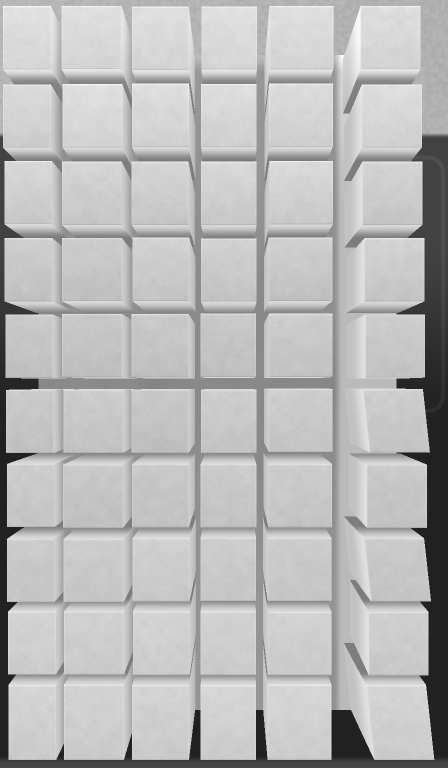
Give the GLSL for this pattern, as a Shadertoy shader.

```glsl
// Six by ten grid of pale square blocks on a board, seen in perspective from the front.
const vec2 EYE = vec2(0.306, 0.501);   // vanishing point, in canvas heights, y down
const float DEPTH = 1.163;             // ray scale at the board behind the blocks
const int COLS = 6;
const int ROWS = 10;

// Per column: centre, half width, sideways drift down the grid
const vec3 COLUMN[6] = vec3[6](
    vec3(0.0385, 0.031, 0.008), vec3(0.121, 0.039, 0.004),
    vec3(0.209, 0.037, 0.001), vec3(0.2975, 0.0362, -0.001),
    vec3(0.391, 0.0415, -0.003), vec3(0.515, 0.039, 0.014));

float hash(vec2 p) {
    vec3 q = fract(p.xyx * 0.1031);
    q += dot(q, q.yzx + 33.33);
    return fract((q.x + q.y) * q.z);
}

float noise(vec2 p) {
    vec2 i = floor(p), f = fract(p);
    f = f * f * (3.0 - 2.0 * f);
    return mix(mix(hash(i), hash(i + vec2(1, 0)), f.x),
               mix(hash(i + vec2(0, 1)), hash(i + vec2(1, 1)), f.x), f.y);
}

float boxDistance(vec2 p, vec2 halfSize, float radius) {
    vec2 d = abs(p) - halfSize + radius;
    return length(max(d, 0.0)) + min(max(d.x, d.y), 0.0) - radius;
}

// Light wall above a dark panelled surface
float backdrop(vec2 p) {
    float wall = 0.69 + 0.05 * noise(p * 260.0) - 0.04 * p.x;
    float dark = mix(0.26, 0.13, smoothstep(0.30, 0.56, p.y));
    float panel = boxDistance(p - vec2(0.54, 0.37), vec2(0.037, 0.165), 0.02);
    dark += 0.05 * (1.0 - smoothstep(0.001, 0.004, abs(panel)));
    dark = mix(dark, 0.27, smoothstep(0.983, 0.995, p.y));
    return mix(wall, dark, smoothstep(0.172, 0.180, p.y));
}

// Board: shaded in the narrow slots, brighter in the wide one
float board(vec2 p) {
    float wide = smoothstep(0.434, 0.446, p.x);
    float ends = abs(p.y - 0.5) * 2.0;
    float slot = 0.51 + 0.06 * ends + 0.04 * noise(p * vec2(30.0, 8.0));
    float open = 0.73 + 0.11 * (1.0 - smoothstep(0.08, 0.30, p.y));
    float rim = 1.0 - smoothstep(0.0, 0.025, p.y - 0.0716);
    return mix(slot, open, wide) + 0.14 * rim;
}

// Front face: soft vertical gradient, bright upper lip, darker lower lip, fine grain
float frontFace(vec2 p, vec2 local, float tone) {
    float light = 0.775 + 0.075 * (1.0 - smoothstep(0.05, 0.45, p.y));
    light += 0.04 * smoothstep(0.6, 0.95, p.y);
    light += 0.025 * (tone - 0.5) - 0.022 * local.y;
    light += 0.025 * (noise(p * 90.0) - 0.5) + 0.02 * (noise(p * 420.0) - 0.5);
    light += 0.07 * smoothstep(0.94, 0.98, -local.y);
    light -= 0.07 * smoothstep(0.955, 0.99, local.y);
    return light + 0.035 * smoothstep(0.95, 0.99, abs(local.x));
}

// Receding face: fades with distance from the front edge
float sideFace(vec2 p, float recess, bool upright, bool exposed) {
    float near = upright ? 0.80 : 0.85;
    float far = upright ? 0.56 : 0.49;
    if (exposed) { near = 0.88; far = 0.76; }
    float fade = smoothstep(0.0, 0.018, recess);
    return mix(near, far, fade) + 0.10 * (1.0 - smoothstep(0.03, 0.15, p.y));
}

float scene(vec2 p) {
    float light = backdrop(p);
    vec2 ray = p - EYE + 1e-6;
    if (boxDistance(p - vec2(0.283, 0.498), vec2(0.233, 0.4265), 0.002) < 0.0)
        light = board(p);
    float nearest = DEPTH;
    for (int row = 0; row < ROWS; row++) {
        float r = float(row);
        float halfHeight = row == ROWS - 1 ? 0.049 : 0.0412;
        float y = 0.008 + r * (0.1018 - 0.0004 * r) + halfHeight;
        if (abs(p.y - y) > 0.13) continue;
        for (int col = 0; col < COLS; col++) {
            vec3 column = COLUMN[col];
            float tone = hash(vec2(col, row) + 7.0);
            bool last = col == COLS - 1;
            // Odd blocks low in the last column lean to the right
            float lean = last && row > 4 && row % 2 == 1 ? 0.11 : 0.0;
            vec2 halfSize = vec2(column.y, halfHeight);
            vec2 centre = vec2(column.x + column.z * (y - 0.5) + lean * (p.y - y), y);
            centre += 0.0015 * (vec2(tone, hash(vec2(row, col) + 31.0)) - 0.5);

            // Ray against the block as a pair of slabs
            vec2 a = (centre - halfSize - EYE) / ray;
            vec2 b = (centre + halfSize - EYE) / ray;
            vec2 enter = min(a, b), leave = max(a, b);
            float entry = max(enter.x, enter.y);
            float hit = max(entry, 1.0);
            if (hit >= min(min(leave.x, leave.y), nearest)) continue;
            nearest = hit;
            bool upright = enter.x > enter.y;
            float recess = (hit - 1.0) * abs(upright ? ray.x : ray.y);
            light = entry <= 1.0 ? frontFace(p, (p - centre) / halfSize, tone)
                                 : sideFace(p, recess, upright, last && upright);
        }
    }
    return light;
}

void mainImage(out vec4 fragColor, in vec2 fragCoord) {
    float light = 0.0;
    for (int i = 0; i < 4; i++) {   // four samples smooth the edges
        vec2 point = fragCoord + vec2(i % 2, i / 2) * 0.5 - 0.25;
        light += scene(vec2(point.x, iResolution.y - point.y) / iResolution.y);
    }
    fragColor = vec4(vec3(light * 0.25), 1.0);
}
```
